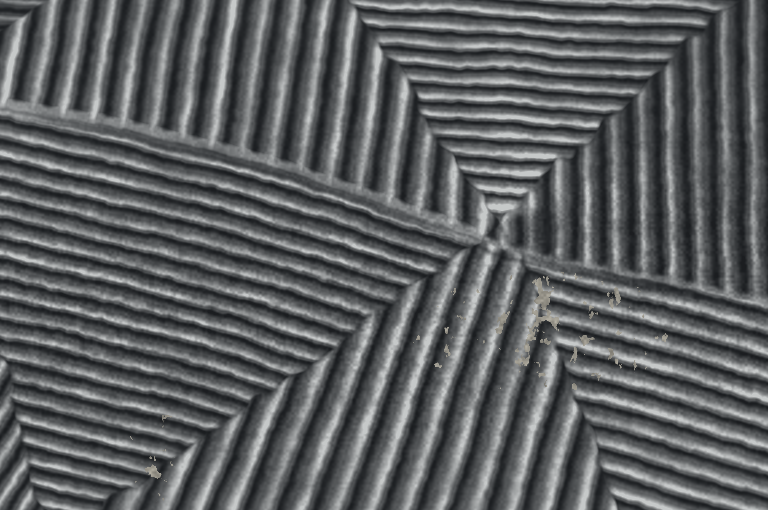
A Shadertoy shader for this texture:

```glsl
// Worn cast-metal plate: fans of parallel ridges meet in mitred wedges around a hub.
// Each wedge has its own ridge fan; edge distances blend the wedges together,
// then grain, pale chips, creases, a raised seam and a shallow focus are added.

// Ridge fans: crest offset, slope, spacing, change of slope per ridge
const vec4 FAN_TOP         = vec4(0.000,  0.06, 0.0350, 0.000);
const vec4 FAN_UPPER_LEFT  = vec4(0.640, -0.15, 0.0590, 0.006);
const vec4 FAN_UPPER_RIGHT = vec4(1.365,  0.01, 0.0550, 0.000);
const vec4 FAN_LEFT        = vec4(0.226,  0.19, 0.0390, 0.002);
const vec4 FAN_BOTTOM      = vec4(1.177, -0.31, 0.0550, 0.013);
const vec4 FAN_RIGHT       = vec4(0.240,  0.27, 0.0410, 0.003);
const vec4 FAN_CORNER      = vec4(0.490, -0.60, 0.0520, 0.000);
const float LEFT_BOW = 0.09;

const vec2 HUB = vec2(0.994, 0.455);
const vec3 SHADOW = vec3(0.105, 0.115, 0.126);
const vec3 SHINE = vec3(0.690, 0.700, 0.702);
const vec3 CHIP = vec3(0.66, 0.645, 0.60);
const float BODY = 0.34;
const float EDGE_SOFT = 0.004;
const float WARP = 0.008;
const float GRAIN = 0.42;

float hash(vec2 p) {
    p = fract(p * vec2(0.1031, 0.1137));
    p += dot(p, p.yx + 33.33);
    return fract((p.x + p.y) * p.x * 17.0);
}

float noise(vec2 p) {
    vec2 i = floor(p), f = fract(p);
    f = f * f * (3.0 - 2.0 * f);
    return mix(mix(hash(i), hash(i + vec2(1, 0)), f.x),
               mix(hash(i + vec2(0, 1)), hash(i + vec2(1, 1)), f.x), f.y);
}

float fbm(vec2 p) {
    float sum = 0.0, amp = 0.5;
    for (int i = 0; i < 4; i++) {
        sum += amp * noise(p);
        p = p * 2.03 + 17.3;
        amp *= 0.5;
    }
    return sum;
}

// Light on a fan of ridges; along.x runs with them and along.y across.
// A dull body rises from the groove to a narrow crest at "peak" of each period.
float ridges(vec2 along, vec4 fan, float peak, float power) {
    float t = (along.y - fan.x - fan.y * along.x) / (fan.z + fan.w * along.x) + peak;
    float f = fract(t);
    float rise = pow(f < peak ? f / peak : (1.0 - f) / (1.0 - peak), power);
    float crest = 0.78 + 0.36 * hash(vec2(floor(t) + 40.0, fan.x * 90.0 + 7.0));
    crest *= 0.70 + 0.60 * noise(vec2(along.x * 18.0, floor(t) * 3.7 + 50.0));
    return BODY * smoothstep(0.0, 0.45, rise)
         + (1.0 - BODY) * crest * smoothstep(0.45, 1.03, rise);
}

float side(float d) {
    return smoothstep(-EDGE_SOFT, EDGE_SOFT, d);
}

float blob(vec2 p, vec2 center, vec2 size) {
    vec2 d = (p - center) / size;
    return exp(-dot(d, d));
}

void mainImage(out vec4 fragColor, in vec2 fragCoord) {
    // Canvas height is one unit; y runs downward from the top edge
    vec2 raw = vec2(fragCoord.x, iResolution.y - fragCoord.y) / iResolution.y;
    vec2 p = raw + WARP * (vec2(noise(raw * 9.0), noise(raw * 9.0 + 60.0)) - 0.5);
    p += 0.004 * (vec2(noise(raw * 60.0 + 9.0), noise(raw * 60.0 + 90.0)) - 0.5);

    // Signed distances to the seam and the ragged mitre lines
    float seamY = p.x < HUB.x ? 0.213 + p.x * (0.137 + 0.145 * p.x)
                              : 0.493 + 0.20 * (p.x - HUB.x);
    float dSeam = p.y - seamY;
    float rag = 0.022 * (noise(raw * 32.0 + 5.0) - 0.5);
    float dTopLeft = (p.x - 0.689 - 0.65 * p.y) * 0.84 + rag;
    float dTopRight = (p.x - 1.437 + 1.06 * p.y) * 0.69 + rag;
    float dLeft = (p.x - 0.886 + 1.41 * (p.y - 0.512)) * 0.58 + rag;
    float dRight = (p.x - 1.033 - 0.39 * (p.y - 0.52)) * 0.93 + rag;
    float dCorner = p.x - 0.26 * (p.y - 0.679) + rag;
    float dTip = (p.x + 1.5 * p.y - 0.09) * 0.55;

    // Upper wedges; the left bars end in rounded pale caps at the seam
    float bars = ridges(p.yx, FAN_UPPER_LEFT, 0.60, 1.15);
    bars = max(bars, 0.62 * smoothstep(-0.024, -0.008, dSeam + 0.016 * bars));
    float upper = mix(bars, ridges(p, FAN_TOP, 0.66, 1.0), side(dTopLeft));
    upper = mix(upper, ridges(p.yx, FAN_UPPER_RIGHT, 0.40, 1.2) * 0.80, side(dTopRight));
    upper = mix(ridges(p, FAN_TOP, 0.5, 1.2) * 0.6, upper, side(dTip));

    // Lower wedges
    vec2 bowed = p - vec2(0.0, LEFT_BOW * p.x * p.x);
    float lower = mix(ridges(p.yx, FAN_CORNER, 0.5, 1.1),
                      ridges(bowed, FAN_LEFT, 0.68, 1.1) * 0.95, side(dCorner));
    lower = mix(lower, ridges(p.yx, FAN_BOTTOM, 0.66, 1.0), side(dLeft));
    lower = mix(lower, ridges(p, FAN_RIGHT, 0.66, 1.0), side(dRight));
    float light = mix(upper, lower, side(dSeam));

    // Soft mitre creases, and the raised seam with its shadow
    float crease = dSeam < 0.0 ? min(abs(dTopLeft), abs(dTopRight))
                               : min(min(abs(dLeft), abs(dRight)), abs(dCorner));
    light *= mix(0.65, 1.0, smoothstep(0.0, 0.011, crease));
    float rim = exp(-pow((dSeam + 0.003) / 0.008, 2.0));
    light = mix(light, 0.40 + 0.4 * noise(p * 30.0), rim * 0.7);
    light *= 1.0 - 0.5 * exp(-pow((dSeam - 0.016) / 0.006, 2.0));

    // Glints above the hub, dark pit beside it, and broad uneven sheen
    light *= 1.0 + 0.45 * blob(p, HUB + vec2(0.05, -0.08), vec2(0.10, 0.11));
    light += 0.5 * blob(p, vec2(1.00, 0.41), vec2(0.045, 0.016));
    light *= 1.0 - 0.7 * blob(p, vec2(1.065, 0.44), vec2(0.035, 0.055));
    light *= 0.76 + 0.52 * fbm(p * 3.0 + 4.0);

    // Metal grain, strongest in the focus band
    float focus = mix(0.35, 1.0, exp(-pow((raw.y - 0.60) / 0.30, 2.0)));
    float grain = 0.6 * noise(raw * 190.0) + 0.4 * noise(raw * 85.0 + 31.0) - 0.5;
    light += GRAIN * focus * grain * (0.35 + light);
    light += 0.10 * (fbm(raw * 24.0) - 0.47) + 0.03;
    vec3 color = mix(SHADOW, SHINE, clamp(light, 0.0, 1.15));

    // Pale flaked chips below the hub and in the lower left
    float zone = max(blob(raw, vec2(1.06, 0.65), vec2(0.24, 0.10)),
                     0.8 * blob(raw, vec2(0.32, 0.90), vec2(0.07, 0.08)));
    float flakes = fbm(raw * vec2(56.0, 42.0) + 12.0) + 0.17 * zone;
    color = mix(color, CHIP * (0.9 + 0.4 * grain), smoothstep(0.75, 0.78, flakes) * step(0.25, zone));

    fragColor = vec4(color, 1.0);
}
```
